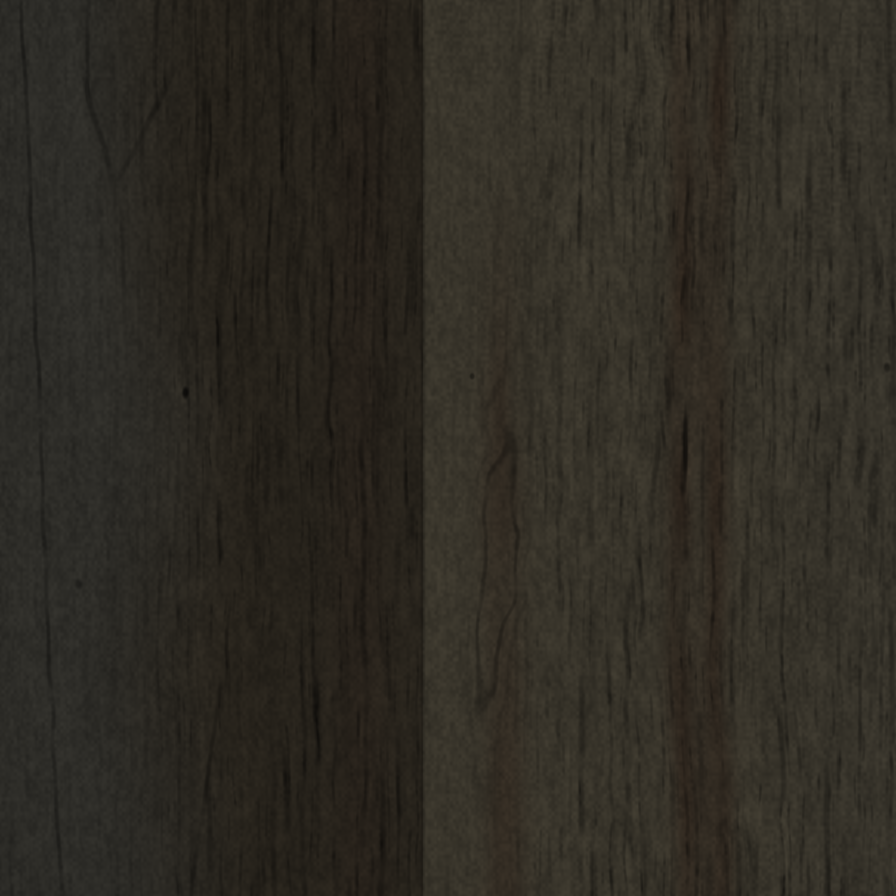
Give the GLSL for this texture, as a three.js fragment shader.

```glsl
// Two dark stained wood planks side by side, with vertical grain, pores and knots.
varying vec2 vUv;

float hash(vec2 p) {
  return fract(sin(dot(p, vec2(127.1, 311.7))) * 43758.5453);
}

float noise(vec2 p) {
  vec2 i = floor(p), f = fract(p);
  f = f * f * (3.0 - 2.0 * f);
  return mix(mix(hash(i), hash(i + vec2(1.0, 0.0)), f.x),
             mix(hash(i + vec2(0.0, 1.0)), hash(i + vec2(1.0, 1.0)), f.x), f.y);
}

float stroke(float d, float width) {
  return 1.0 - smoothstep(width * 0.1, width, abs(d));
}

float band(float x, float center, float width) {
  float d = (x - center) / width;
  return exp(-d * d);
}

float knot(vec2 p, vec2 center, vec2 radius) {
  return 1.0 - smoothstep(0.3, 1.3, length((p - center) / radius));
}

// Thin grain lines, one per column, broken into ragged lengths
float grainLines(vec2 p, float columns, float stretch) {
  float x = p.x * columns, id = floor(x);
  float along = p.y * stretch + hash(vec2(id, 7.0)) * 40.0;
  float sway = 0.3 * (noise(vec2(id * 3.1, along * 0.8)) - 0.5) + 0.2 * (hash(vec2(id, 2.0)) - 0.5);
  float presence = smoothstep(0.45, 0.85, noise(vec2(id * 5.7, along)));
  float broken = 0.15 + 0.85 * noise(vec2(id * 9.3, along * 5.0));
  return stroke(fract(x) - 0.5 - sway, 0.3) * presence * broken;
}

void main() {
  vec2 uv = vUv;
  float seam = 0.472;
  float right = smoothstep(seam - 0.001, seam + 0.001, uv.x);

  // Grain coordinates wander gently and differ on each plank
  vec2 p = uv;
  p.x += 0.012 * (noise(vec2(uv.x * 7.0, uv.y * 3.5)) - 0.5)
       + 0.004 * (noise(vec2(uv.x * 30.0, uv.y * 24.0)) - 0.5);
  vec2 g = p + vec2(0.0, 17.0 * step(seam, uv.x));

  // Stain: the left plank runs from cool grey to dark brown, the right is paler
  float drift = 0.10 * (noise(uv * vec2(5.0, 4.0)) - 0.5);
  vec3 leftStain = mix(vec3(0.179, 0.175, 0.157), vec3(0.154, 0.137, 0.108),
                       smoothstep(0.06, 0.29, p.x + drift));
  leftStain = mix(leftStain, vec3(0.163, 0.133, 0.106), 0.5 * band(p.x, 0.40, 0.03));
  vec3 rightStain = mix(vec3(0.223, 0.207, 0.168), vec3(0.216, 0.202, 0.167),
                        smoothstep(0.80, 0.98, p.x));
  float heart = 0.60 * band(p.x, 0.803, 0.013) + 0.50 * band(p.x, 0.760, 0.014)
              + 0.35 * band(p.x, 0.782, 0.03)
              + 0.65 * band(p.x, 0.565, 0.022) * (1.0 - smoothstep(0.4, 0.9, uv.y));
  heart *= 0.4 + noise(g * vec2(55.0, 9.0));
  rightStain = mix(rightStain, vec3(0.182, 0.147, 0.114), clamp(heart, 0.0, 1.0));
  vec3 color = mix(leftStain, rightStain, right);

  // Lines and fibres are faint on the smooth grey and pale areas
  float open = mix(smoothstep(0.10, 0.25, uv.x), smoothstep(0.54, 0.66, uv.x), right);

  // Soft streaks, fine fibres and a rough surface
  float fibre = 0.10 * (noise(g * vec2(75.0, 9.0)) - 0.5)
              + 0.16 * (noise(g * vec2(150.0, 32.0)) - 0.5);
  float surface = 0.14 * (noise(uv * vec2(230.0, 110.0)) - 0.5)
                + 0.17 * (noise(uv * vec2(290.0, 250.0) + 31.0) - 0.5)
                + 0.05 * (noise(g * vec2(24.0, 3.0)) - 0.5);
  color *= 1.0 + fibre * mix(0.5, 1.0, open) + surface;

  float thread = 0.36 * grainLines(g, 58.0, 11.0)
               + 0.36 * grainLines(g + 3.3, 87.0, 17.0)
               + 0.28 * grainLines(g + 6.1, 120.0, 28.0);
  color *= 1.0 - thread * mix(0.25, 1.0, open);

  // Long growth lines and a forked figure on the left plank
  float lines = stroke(p.x - 0.065 + 0.045 * uv.y, 0.004)
              + 0.8 * stroke(p.x - 0.275, 0.004) * smoothstep(0.4, 0.8, uv.y)
              + 0.8 * stroke(p.x - 0.21 - 0.16 * uv.y, 0.004) * (1.0 - smoothstep(0.15, 0.3, uv.y));
  float rise = uv.y - 0.79;
  lines += stroke(abs(p.x - 0.13 - 0.12 * rise) - 0.4 * rise, 0.006)
         * smoothstep(-0.01, 0.01, rise) * (1.0 - smoothstep(0.09, 0.16, rise))
         + 0.8 * stroke(p.x - 0.100, 0.004) * smoothstep(0.86, 0.92, uv.y)
         + 0.6 * stroke(p.x - 0.138, 0.004) * band(uv.y, 0.70, 0.08);

  // Ragged flame figure on the right plank
  float ragged = 0.014 * (noise(uv * vec2(18.0, 30.0)) - 0.5);
  vec2 flame = (p + vec2(ragged, 0.0) - vec2(0.558 + 0.09 * (uv.y - 0.36), 0.36)) / vec2(0.018, 0.145);
  float ring = length(flame);
  lines += 0.9 * stroke(ring - 1.0, 0.2) + 0.3 * stroke(ring - 1.7, 0.2);
  color *= 1.0 - 0.36 * min(lines, 1.0) * (0.2 + 0.8 * noise(g * vec2(40.0, 40.0)));

  // Small knots and one deep split
  float marks = knot(uv, vec2(0.207, 0.562), vec2(0.004, 0.007))
              + 0.6 * knot(uv, vec2(0.527, 0.580), vec2(0.003, 0.004))
              + 0.6 * knot(uv, vec2(0.990, 0.590), vec2(0.004, 0.006))
              + 0.4 * knot(uv, vec2(0.088, 0.348), vec2(0.005, 0.006))
              + 0.7 * knot(uv, vec2(0.765, 0.500), vec2(0.003, 0.045));
  color *= 1.0 - 0.7 * min(marks, 1.0);

  // Seam shadow between the planks
  color *= 1.0 - 0.2 * stroke(uv.x - seam, 0.004);
  gl_FragColor = vec4(color, 1.0);
}
```
